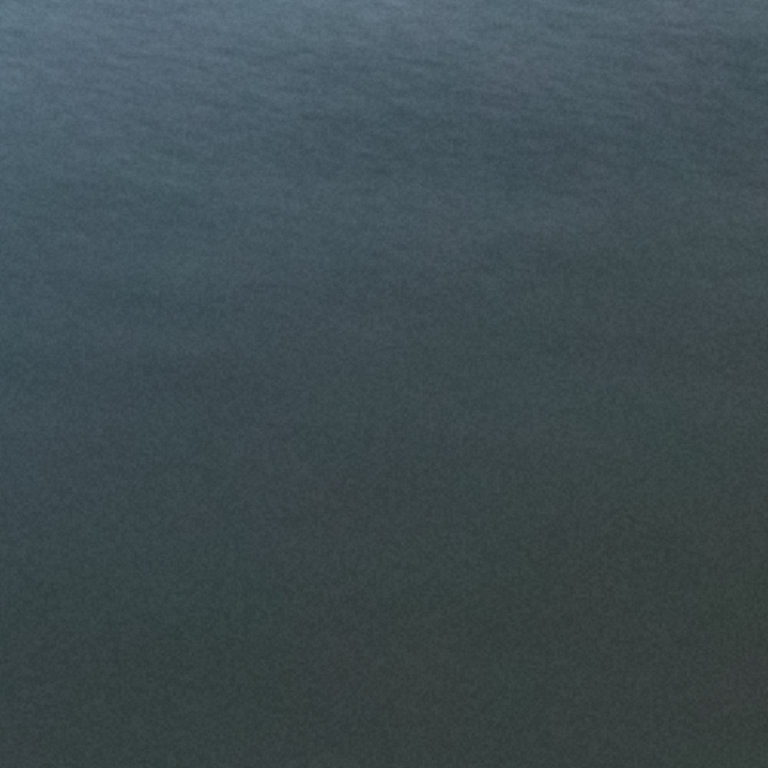
A Shadertoy shader for this texture:

```glsl
const vec3 DEEP = vec3(0.212, 0.252, 0.248);
const vec3 MURKY = vec3(0.238, 0.289, 0.308);
const vec3 SLATE = vec3(0.270, 0.337, 0.372);
const vec3 SKYLIT = vec3(0.362, 0.435, 0.488);
const vec3 COOL_SHIFT = vec3(-0.012, 0.002, 0.014);
const vec3 TINT_AXIS = vec3(0.012, -0.004, 0.004);

const float SIDE_TILT = 0.20;      // left side is lighter than the right
const float SWELL_STRENGTH = 0.050;
const float RIPPLE_STRENGTH = 0.105;
const float GRAIN_STRENGTH = 0.034;
const float FINE_GRAIN_STRENGTH = 0.024;
const vec2 SWELL_SCALE = vec2(4.0, 19.0);
const vec2 RIPPLE_SCALE = vec2(42.0, 115.0);
const float RIPPLE_SLOPE = 0.12;
const float GRAIN_SCALE = 250.0;
const float FINE_GRAIN_SCALE = 430.0;
const float TINT_SCALE = 9.0;

float hash(vec2 p) {
    vec3 q = fract(vec3(p.xyx) * 0.1031);
    q += dot(q, q.yzx + 33.33);
    return fract((q.x + q.y) * q.z);
}

float noise(vec2 p) {
    vec2 cell = floor(p);
    vec2 f = fract(p);
    f = f * f * (3.0 - 2.0 * f);
    float low = mix(hash(cell), hash(cell + vec2(1.0, 0.0)), f.x);
    float high = mix(hash(cell + vec2(0.0, 1.0)), hash(cell + vec2(1.0, 1.0)), f.x);
    return mix(low, high, f.y);
}

// Layered noise centred on zero
float fbm(vec2 p) {
    float sum = 0.0;
    float weight = 0.5;
    for (int i = 0; i < 4; i++) {
        sum += weight * (noise(p) - 0.5);
        p = mat2(1.9, 0.12, -0.25, 2.0) * p + 17.3;
        weight *= 0.5;
    }
    return sum;
}

vec3 waterColor(float height) {
    vec3 color = mix(DEEP, MURKY, smoothstep(0.10, 0.56, height));
    color = mix(color, SLATE, smoothstep(0.48, 0.84, height));
    return mix(color, SKYLIT, smoothstep(0.76, 1.08, height));
}

void mainImage(out vec4 fragColor, in vec2 fragCoord) {
    vec2 uv = fragCoord / iResolution.xy;

    // Depth gradient with soft, wandering edges
    float height = uv.y + SIDE_TILT * (0.5 - uv.x);
    height += 0.12 * fbm(uv * vec2(4.0, 8.0) + 24.0);
    vec3 color = waterColor(height);
    color += COOL_SHIFT * (0.5 - uv.x);

    // Broad swell and crisp ripples, fading toward the viewer
    vec2 warped = uv + 0.010 * vec2(fbm(uv * 7.0), fbm(uv * 8.0 + 31.0));
    warped.y += RIPPLE_SLOPE * uv.x;
    float farness = smoothstep(0.25, 1.0, uv.y);
    float swell = fbm(warped * vec2(1.0, 1.0) * SWELL_SCALE + 11.0);
    vec2 ripplePoint = warped * RIPPLE_SCALE;
    float ripple = noise(ripplePoint) - noise(ripplePoint + vec2(0.25, 0.8));
    ripple = 0.35 * ripple + 0.7 * fbm(ripplePoint * 1.3 + 53.0);
    float light = SWELL_STRENGTH * swell * (0.25 + 1.2 * farness);
    light += RIPPLE_STRENGTH * ripple * (0.08 + 0.62 * farness * farness);

    // Fine grain and faint colour mottling
    light += GRAIN_STRENGTH * (noise(uv * GRAIN_SCALE) - 0.5);
    light += FINE_GRAIN_STRENGTH * (noise(uv * FINE_GRAIN_SCALE + 7.0) - 0.5);
    color += light * vec3(0.97, 1.0, 1.02);
    color += TINT_AXIS * 2.0 * fbm(uv * TINT_SCALE + 71.0);

    fragColor = vec4(clamp(color, 0.0, 1.0), 1.0);
}
```
